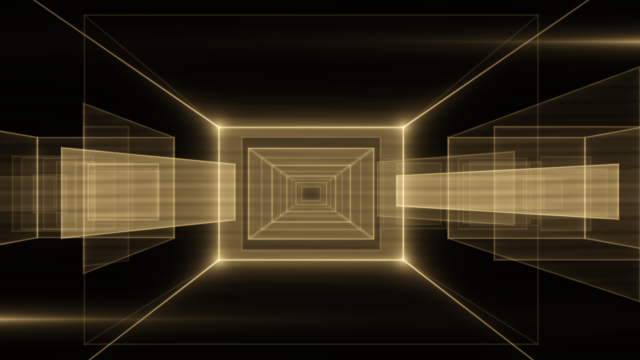
A WebGL 2 fragment shader for this background:

```glsl
#version 300 es
precision highp float;
// Glowing golden corridor of nested frames and translucent perspective panels.
uniform vec2 u_resolution;
out vec4 outColor;

const vec2 VANISH = vec2(-0.0245, -0.038);
const vec2 GATE = vec2(0.256, 0.184);
const float LINE = 0.0024;

float hash(float n) { return fract(sin(n * 127.1) * 43758.5); }

float gauss(float d, float width) { return exp(-d * d / (width * width)); }

float boxDistance(vec2 p, vec2 halfSize) {
    vec2 d = abs(p) - halfSize;
    return length(max(d, 0.0)) + min(max(d.x, d.y), 0.0);
}

float segmentDistance(vec2 p, vec2 a, vec2 b) {
    vec2 ab = b - a;
    return length(p - a - ab * clamp(dot(p - a, ab) / dot(ab, ab), 0.0, 1.0));
}

// Outline with a soft halo
float frame(vec2 p, vec2 halfSize, float glow) {
    float d = abs(boxDistance(p, halfSize));
    return gauss(d, LINE) + glow * exp(-d / 0.012);
}

// Upright trapezoid: xs = left and right, ends = top and bottom heights
float panel(vec2 p, vec2 xs, vec2 leftEnd, vec2 rightEnd, float fill, float edge) {
    float t = clamp((p.x - xs.x) / (xs.y - xs.x), 0.0, 1.0);
    vec2 span = mix(leftEnd, rightEnd, t);
    float d = min(min(p.x - xs.x, xs.y - p.x), min(span.x - p.y, p.y - span.y));
    float inside = smoothstep(-0.002, 0.002, d);
    return inside * (fill + 0.3 * edge * exp(-abs(d) / 0.014)) + edge * gauss(d, LINE);
}

// Horizontal flare fading away from its source
float streak(vec2 p, vec2 source) {
    vec2 d = abs(p - source);
    float core = exp(-d.y / 0.009) * exp(-d.x / 0.21);
    return 0.85 * core + 0.13 * gauss(d.y, 0.045) * exp(-d.x / 0.75);
}

// Four rays leaving the gate corners, with faint companions
float cornerRays(vec2 p) {
    float light = 0.0;
    for (int i = 0; i < 4; i++) {
        vec2 side = vec2(i % 2, i / 2) * 2.0 - 1.0;
        vec2 corner = VANISH + side * GATE;
        vec2 end = vec2(VANISH.x + side.x * (side.y > 0.0 ? 0.77 : 0.616), side.y * 0.5);
        vec2 faintEnd = vec2(VANISH.x + side.x * 0.63, side.y * 0.457);
        float d = segmentDistance(p, corner, end);
        float away = length(p - corner);
        light += gauss(d, LINE) * (0.35 + 0.9 * exp(-away / 0.18));
        light += 0.5 * exp(-d / 0.022) * exp(-away / 0.13);
        light += 0.09 * gauss(segmentDistance(p, corner, faintEnd), LINE);
        light += 0.9 * exp(-away / 0.012);
    }
    return light;
}

// Nested frames shrinking towards the vanishing point
float tunnel(vec2 q) {
    float gate = boxDistance(q, GATE);
    float light = 0.46 * smoothstep(0.002, -0.002, gate);
    light += 0.42 * exp(-max(gate, 0.0) / 0.036) * step(0.0, gate);
    light += 0.95 * frame(q, GATE, 0.3);
    float recess = boxDistance(q, vec2(0.192, 0.157));
    light -= 0.2 * smoothstep(0.004, -0.004, recess);
    light += 0.2 * gauss(recess, LINE);
    vec2 inner = vec2(0.174, 0.126);
    float room = smoothstep(0.002, -0.002, boxDistance(q, inner));
    light += 0.24 * room;
    for (int i = 0; i < 9; i++) {
        float strength = (i % 2 == 0 ? 0.48 : 0.18) * exp(-0.12 * float(i));
        light += strength * frame(q, inner * pow(0.79, float(i)), 0.22);
    }
    vec2 ratio = abs(q) / inner;
    light += 0.28 * room * gauss((ratio.x - ratio.y) * 0.1, 0.004) * smoothstep(0.1, 0.6, ratio.x);
    return light - 0.22 * gauss(length(q * vec2(1.0, 1.3)), 0.04);
}

// Scattered small panes along both side walls
float sidePanes(vec2 p) {
    float light = 0.0;
    for (int i = 0; i < 18; i++) {
        float n = float(i) + 1.0;
        float x = i % 2 == 0 ? mix(-0.86, -0.32, hash(n)) : mix(0.24, 0.84, hash(n));
        vec2 size = vec2(0.04 + 0.08 * hash(n + 31.0), 0.04 + 0.065 * hash(n + 57.0));
        vec2 ends = VANISH.y + vec2(size.y, -size.y);
        light += panel(p, x + vec2(-size.x, size.x), ends, ends, 0.025, 0.09);
    }
    return light;
}

float wallPanels(vec2 p) {
    // Left wall
    float light = panel(p, vec2(-0.718, -0.236), vec2(0.09, -0.162), vec2(0.044, -0.111), 0.42, 0.45);
    light += panel(p, vec2(-0.657, -0.405), vec2(0.213, -0.26), vec2(0.118, -0.162), 0.07, 0.2);
    light += panel(p, vec2(-0.785, -0.405), vec2(0.118, -0.16), vec2(0.118, -0.16), 0.06, 0.25);
    light += panel(p, vec2(-1.0, -0.785), vec2(0.155, -0.2), vec2(0.118, -0.16), 0.05, 0.4);
    light += panel(p, vec2(-0.657, -0.532), vec2(0.148, -0.24), vec2(0.148, -0.224), 0.02, 0.1);
    light += panel(p, vec2(-0.644, -0.449), vec2(0.044, -0.111), vec2(0.044, -0.111), 0.05, 0.3);
    // Right wall
    light += panel(p, vec2(0.213, 0.829), vec2(0.012, -0.072), vec2(0.044, -0.109), 0.5, 0.5);
    light += panel(p, vec2(0.356, 0.889), vec2(0.118, -0.162), vec2(0.315, -0.338), 0.055, 0.2);
    light += panel(p, vec2(0.356, 0.736), vec2(0.118, -0.162), vec2(0.118, -0.162), 0.07, 0.3);
    light += panel(p, vec2(0.484, 1.0), vec2(0.148, -0.222), vec2(0.148, -0.222), 0.04, 0.25);
    light += panel(p, vec2(0.736, 1.0), vec2(0.118, -0.162), vec2(0.166, -0.21), 0.04, 0.35);
    light += panel(p, vec2(0.16, 0.54), vec2(0.05, -0.1), vec2(0.079, -0.125), 0.1, 0.2);
    return light;
}

void main() {
    vec2 p = (gl_FragCoord.xy - 0.5 * u_resolution) / u_resolution.y;
    vec2 q = p - VANISH;
    // Fine horizontal ripples in the haze and glass
    float ripple = 1.0 + 0.09 * sin(p.y * 173.0 + 2.0 * sin(p.x * 5.0)) + 0.06 * sin(p.y * 311.0);
    float light = 0.012 + 0.13 * gauss(q.y, 0.085) * smoothstep(0.1, 0.3, abs(q.x));
    light += wallPanels(p) + sidePanes(p);
    light = light * ripple + tunnel(q) * mix(1.0, ripple, 0.5);
    light += cornerRays(p);
    light += 0.13 * gauss(boxDistance(p - vec2(VANISH.x, 0.001), vec2(0.63, 0.457)), LINE);
    light += streak(p, vec2(0.889, 0.384)) + streak(p, vec2(-0.889, -0.387));
    // Film-like exposure gives the gold tint
    vec3 goldExposure = vec3(1.1, 0.84, 0.46);
    outColor = vec4(1.0 - exp(-max(light, 0.0) * goldExposure), 1.0);
}
```
